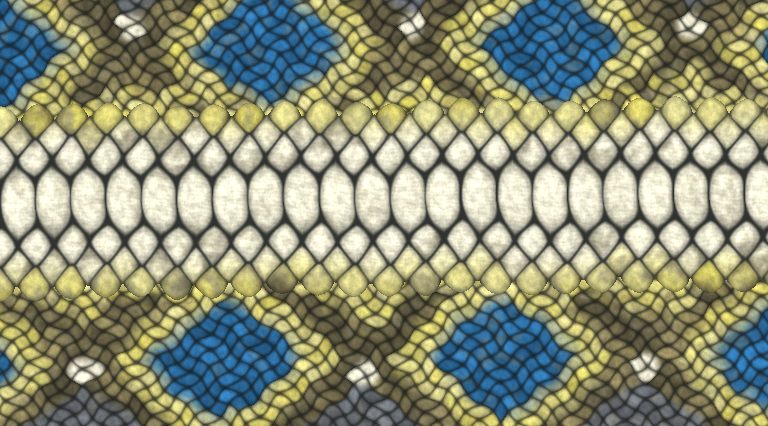
This texture is drawn by a Shadertoy shader. Its source:

```glsl
// Snake skin: a spine of tall cream scales between blue diamonds ringed in yellow.

// Layout, in canvas heights
const float SPINE_Y = 0.525, SPINE_TILT = 0.0105;
const float SPINE_PITCH = 0.0833, SPINE_HALF_WIDTH = 0.0425;
const vec2 SMALL_PITCH = vec2(0.049, 0.044);
const float SMALL_START = 0.188;
const float MARK_PERIOD = 0.657;
const vec2 MARK_TOP = vec2(0.638, 0.355), MARK_BOTTOM = vec2(0.526, 0.376);
const vec2 MARK_SIZE = vec2(0.262, 0.212);
const float SPINE_GAP = 0.0022, SMALL_GAP = 0.0008;
const float CORNER = 0.014;

// Large rows: distance from the spine, half height, roundness exponent
const vec3 ROWS[4] = vec3[4](
    vec3(0.0, 0.094, 2.7), vec3(0.105, 0.052, 2.0),
    vec3(0.150, 0.047, 1.8), vec3(0.188, 0.042, 1.6));

// Colours
const vec3 CREAM = vec3(0.95, 0.935, 0.84), STAIN = vec3(0.56, 0.54, 0.44);
const vec3 YELLOW = vec3(0.88, 0.84, 0.40), PALE_YELLOW = vec3(0.89, 0.87, 0.62);
const vec3 BLUE = vec3(0.17, 0.42, 0.62), TEAL = vec3(0.59, 0.65, 0.59);
const vec3 BROWN = vec3(0.33, 0.31, 0.23), TAN = vec3(0.64, 0.59, 0.40);
const vec3 SLATE = vec3(0.42, 0.44, 0.46), GAP = vec3(0.19, 0.20, 0.19);

float hash(vec2 p) {
    return fract(sin(dot(p, vec2(127.1, 311.7))) * 4375.85);
}

// Layered sines, about 0 to 1
float smudge(vec2 p) {
    float sum = 0.0, amp = 0.5;
    for (int i = 0; i < 4; i++) {
        p = mat2(1.5, 1.1, -1.1, 1.5) * p + 1.7;
        sum += amp * sin(p.x + 1.4 * sin(p.y)) * cos(p.y + sin(0.7 * p.x));
        amp *= 0.65;
    }
    return clamp(0.5 + 0.7 * sum, 0.0, 1.0);
}

// Minimum with a rounded corner of size k
float smoothMin(float a, float b, float k) {
    float h = max(k - abs(a - b), 0.0) / k;
    return min(a, b) - 0.25 * k * h * h;
}

// Colour at c, with y measured from the spine; h varies it per scale
vec3 pigment(vec2 c, float h) {
    float v = abs(c.y), n = smudge(c * 9.0);
    vec2 mark = c.y > 0.0 ? MARK_TOP : MARK_BOTTOM;
    float dx = abs(fract((c.x - mark.x) / MARK_PERIOD + 0.5) - 0.5) * MARK_PERIOD;
    float between = 0.5 * MARK_PERIOD - dx;
    vec2 q = pow(vec2(dx, abs(v - mark.y)) / MARK_SIZE, vec2(1.25));
    float d = pow(q.x + q.y, 0.8) + 0.07 * (h - 0.5) + 0.10 * (n - 0.5);

    vec3 col = mix(BROWN, TAN, 0.45 * h * h + 0.55 * smoothstep(0.4, 0.9, n));
    vec3 gold = mix(YELLOW, PALE_YELLOW, 0.9 * fract(7.0 * h));

    // Yellow patches beside the spine and between the diamonds
    float patchEdge = 0.8 * between + v - 0.295 + 0.10 * (n - 0.5);
    float band = v - 0.215 + 0.13 * (0.42 - n);
    float golden = 1.0 - smoothstep(-0.025, 0.025, min(patchEdge, band) + 0.02 * (h - 0.5));
    golden = max(golden, 1.0 - smoothstep(0.92, 1.06, d));
    col = mix(col, gold, golden * (0.80 + 0.20 * h));

    // Blue diamonds with a muted rim
    col = mix(col, TEAL, (1.0 - smoothstep(0.66, 0.76, d)) * (0.55 + 0.45 * h));
    col = mix(col, BLUE * (0.82 + 0.36 * h), 1.0 - smoothstep(0.58, 0.67, d));

    // Slate diamonds and pale clusters
    float slate = between / 0.16 + abs(v - 0.54) / 0.11;
    col = mix(col, SLATE * (0.8 + 0.35 * h), 1.0 - smoothstep(0.9, 1.05, slate));
    float cluster = length(vec2(between, v - 0.405));
    col = mix(col, CREAM, 1.0 - smoothstep(0.027, 0.038, cluster));

    return mix(CREAM, col, smoothstep(0.125, 0.20, v + 0.03 * (h - 0.5)));
}

void mainImage(out vec4 fragColor, in vec2 fragCoord) {
    float pixel = 1.0 / iResolution.y;
    vec2 uv = fragCoord * pixel;
    vec2 p = vec2(uv.x, uv.y - SPINE_Y - SPINE_TILT * uv.x);
    p += 0.0030 * sin(p.yx * vec2(23.0, 15.0) + vec2(0.0, 1.0));
    p += 0.0014 * sin(p.yx * vec2(71.0, 63.0) + vec2(2.0, 0.5));
    float v = abs(p.y), side = p.y < 0.0 ? -1.0 : 1.0;

    // Large staggered rows: keep the two deepest shapes to find the seam
    float best = -1.0, second = -1.0;
    vec2 centre = vec2(0.0), halfSize = vec2(1.0);
    for (int i = 0; i < 4; i++) {
        vec3 row = ROWS[i];
        float stagger = i % 2 == 0 ? 0.5 : 0.0;
        float x = (floor(p.x / SPINE_PITCH - stagger + 0.5) + stagger) * SPINE_PITCH;
        vec2 c = vec2(x, side * row.x);
        float vary = hash(c + 7.3) - 0.5;
        vec2 size = vec2(SPINE_HALF_WIDTH - 0.003 * abs(vary), row.y * (1.0 + 0.14 * vary));
        vec2 r = pow(abs(p - c - vec2(0.004 * vary, 0.0)) / size, vec2(row.z));
        float depth = (1.0 - pow(r.x + r.y, 1.0 / row.z)) * SPINE_HALF_WIDTH;
        second = max(second, min(best, depth));
        if (depth > best) { best = depth; centre = c; halfSize = size; }
    }
    float edge = smoothMin(best, 0.5 * (best - second), CORNER);
    float gap = mix(SPINE_GAP, SMALL_GAP, smoothstep(0.14, 0.20, v));
    float dome = 0.014;

    // Small diamond lattice on the flanks
    if (best < 0.001 && v > SMALL_START) {
        vec2 q = p / SMALL_PITCH;
        vec2 diag = vec2(q.x + q.y, q.x - q.y);
        diag += 0.16 * sin(diag.yx * vec2(1.9, 2.3) + 0.6 * diag);
        vec2 id = floor(diag) + 0.5, f = pow(abs(diag - id), vec2(3.2));
        centre = 0.5 * vec2(id.x + id.y, id.x - id.y) * SMALL_PITCH;
        halfSize = 0.5 * SMALL_PITCH;
        edge = (0.5 - pow(f.x + f.y, 1.0 / 3.2)) * 0.033;
        gap = SMALL_GAP;
        dome = 0.008;
    }

    // Wear: stains, fine wrinkles across the cream, grain
    vec3 col = pigment(mix(centre, p, 0.4), hash(centre));
    float spine = 1.0 - smoothstep(0.13, 0.2, v);
    float stain = smoothstep(0.55, 0.95, smudge(p * 9.0 + 4.0 * hash(centre)));
    col = mix(col, STAIN, stain * mix(0.22, 0.65, smoothstep(0.04, 0.13, v)) * (v < 0.24 ? 1.0 : 0.5));
    float wrinkle = sin(p.y * 620.0 + 5.0 * smudge(p * 22.0) + 30.0 * p.x);
    col *= 1.0 + 0.022 * wrinkle * spine + 0.22 * (smudge(p * 55.0) - 0.5);

    // Rounded relief lit from the upper left, then dark seams
    vec2 local = clamp((p - centre) / halfSize, -1.0, 1.0);
    float relief = smoothstep(0.0, dome, edge - gap);
    col *= mix(0.76, 1.03, relief) + 0.08 * dot(local, vec2(-0.5, 0.8));
    float seam = smoothstep(gap - 0.0012 - pixel, gap + 0.0012 + pixel, edge);
    vec3 seamColour = mix(mix(GAP, col * 0.5, 0.65), GAP, spine);
    fragColor = vec4(clamp(mix(seamColour, col, seam), 0.0, 1.0), 1.0);
}
```
